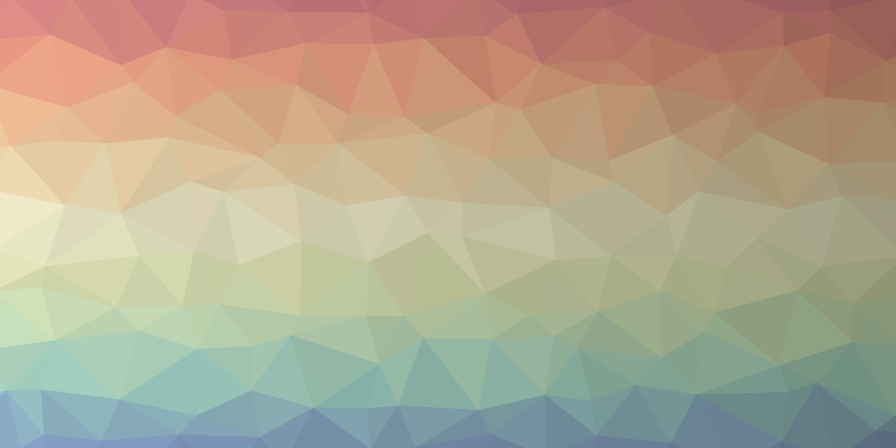
Give the GLSL for this background, as a Shadertoy shader.

```glsl
const vec2 CELL = vec2(2.0 / 15.0, 1.0 / 9.0);

// Colours of the lit left side, evenly spaced from bottom to top
const vec3 BANDS[9] = vec3[9](
    vec3(0.52, 0.62, 0.77), vec3(0.61, 0.81, 0.78), vec3(0.75, 0.86, 0.73),
    vec3(0.86, 0.88, 0.70), vec3(0.92, 0.91, 0.79), vec3(0.92, 0.83, 0.67),
    vec3(0.93, 0.73, 0.58), vec3(0.93, 0.61, 0.52), vec3(0.84, 0.51, 0.53));

vec2 hash22(vec2 p) {
    vec3 q = fract(p.xyx * vec3(0.1031, 0.1030, 0.0973));
    q += dot(q, q.yzx + 33.33);
    return fract((q.xx + q.yz) * q.zy);
}

float cross2(vec2 a, vec2 b) {
    return a.x * b.y - a.y * b.x;
}

// Mesh vertex: a grid corner pushed off its place
vec2 vertex(vec2 id) {
    return (id + 0.72 * (hash22(id + 40.0) - 0.5)) * CELL;
}

// Vertical colour bands, darkened towards the right
vec3 bandColor(vec2 uv) {
    float t = clamp(uv.y, 0.0, 1.0) * 8.0;
    int i = min(int(t), 7);
    vec3 tint = mix(BANDS[i], BANDS[i + 1], t - float(i));
    return tint * mix(vec3(1.0), vec3(0.68, 0.68, 0.65), clamp(uv.x, 0.0, 1.0));
}

// Distance to the line a-b, positive on its right
float edgeDistance(vec2 p, vec2 a, vec2 b) {
    return cross2(p - a, normalize(b - a));
}

// Flat facet: colour times coverage in rgb, coverage in a
vec4 facet(vec2 p, vec2 a, vec2 b, vec2 c, float shade) {
    float d = max(edgeDistance(p, a, b), max(edgeDistance(p, b, c), edgeDistance(p, c, a)));
    float cover = clamp(0.5 - d * iResolution.y, 0.0, 1.0);
    vec2 uv = (a + b + c) / 3.0 * vec2(iResolution.y / iResolution.x, 1.0);
    vec3 color = bandColor(uv) * (1.0 + 0.06 * (shade - 0.5));
    return vec4(color, 1.0) * cover;
}

void mainImage(out vec4 fragColor, in vec2 fragCoord) {
    vec2 p = fragCoord / iResolution.y;
    vec2 home = floor(p / CELL);
    vec4 sum = vec4(0.0);

    for (int y = -1; y <= 1; y++)
    for (int x = -1; x <= 1; x++) {
        vec2 id = home + vec2(x, y);
        vec2 a = vertex(id);
        vec2 b = vertex(id + vec2(1, 0));
        vec2 c = vertex(id + vec2(1, 1));
        vec2 d = vertex(id + vec2(0, 1));
        vec2 shade = hash22(id + 91.0);

        // Split along the diagonal that avoids thin triangles
        float sumOfAngles = cross2(c - b, a - b) * dot(a - d, c - d)
                          + dot(c - b, a - b) * cross2(a - d, c - d);
        if (sumOfAngles > 0.0)
            sum += facet(p, a, b, c, shade.x) + facet(p, a, c, d, shade.y);
        else
            sum += facet(p, a, b, d, shade.x) + facet(p, b, c, d, shade.y);
    }

    fragColor = vec4(sum.rgb / max(sum.a, 0.001), 1.0);
}
```
